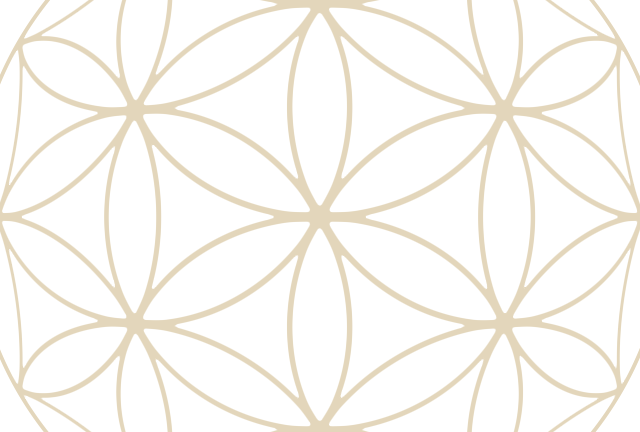
Give the GLSL for this pattern, as a WebGL 2 fragment shader.

```glsl
#version 300 es
precision highp float;
// A lattice of overlapping circles whose petals meet in six-pointed stars,
// wrapped over a dome: the plane is unrolled with asin, then every circle's
// distance is blended so that the narrow cusps fill in, and a rim is added.

uniform vec2 u_resolution;
out vec4 outColor;

// Polynomial smooth minimum, rounds the joins between strokes.
float smoothMin(float a, float b, float k) {
    float h = max(k - abs(a - b), 0.0) / k;
    return min(a, b) - 0.25 * k * h * h;
}

// Dome to flat lattice; neighbouring stars end up one unit apart.
vec2 unrollDome(vec2 p) {
    float r = max(length(p), 1e-5);
    return p / r * asin(min(r / 0.5716, 0.9999)) / 0.6223;
}

// Distance to the unit circles centred on a triangular lattice.
float circleLattice(vec2 q) {
    float dist = 1.0;
    for (int i = -3; i <= 3; i++) {
        for (int j = -3; j <= 3; j++) {
            vec2 center = vec2(0.8660254, 0.5) * float(i) + vec2(0.0, float(j));
            // The rim replaces the outermost arcs of the first ring.
            if (abs(length(center) - 1.0) < 0.01 && dot(q, center) > 1.5) continue;
            vec2 offset = q - center;
            float len = max(length(offset), 1e-4);
            // Upright strokes are slightly finer than level ones.
            float stroke = abs(len - 1.0) + 0.002 * abs(offset.x) / len;
            dist = smoothMin(dist, stroke, 0.026);
        }
    }
    return dist;
}

void main() {
    vec2 p = (gl_FragCoord.xy - 0.5 * u_resolution) / u_resolution.x;
    p -= vec2(-0.0005, -0.0015);
    float pixel = 1.0 / u_resolution.x;
    float radius = length(p);

    // Petal strokes, thinning towards the rim with the dome's foreshortening.
    float petals = circleLattice(unrollDome(p)) - 0.0142;
    float soft = clamp(fwidth(petals), 1e-4, 0.02);
    float ink = 1.0 - smoothstep(-0.6 * soft, 0.6 * soft, petals);
    ink *= 1.0 - smoothstep(-pixel, pixel, radius - 0.5436);

    // Rim of the dome.
    float rim = abs(radius - 0.5436) - 0.003;
    ink = max(ink, 1.0 - smoothstep(-0.6 * pixel, 0.6 * pixel, rim));

    vec3 paper = vec3(1.0);
    vec3 sand = vec3(0.89, 0.84, 0.735);
    outColor = vec4(mix(paper, sand, ink), 1.0);
}
```
